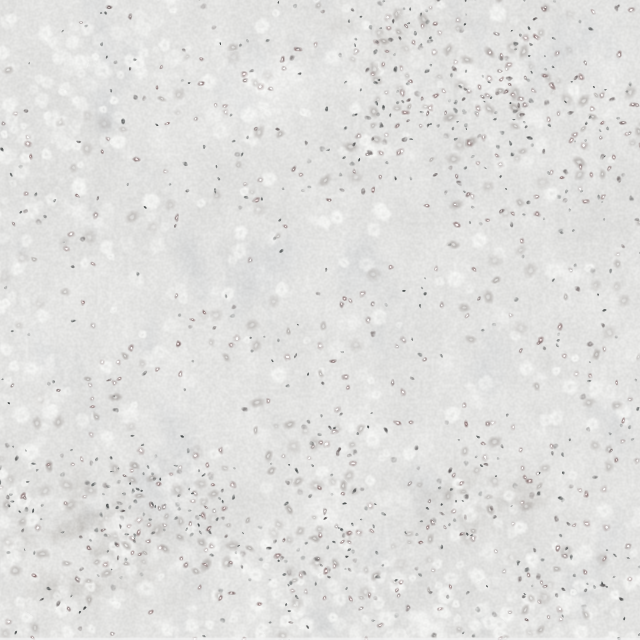
Write a Shadertoy shader that draws this texture.

```glsl
vec2 hash2(vec2 p) {
    vec3 q = fract(p.xyx * vec3(0.1031, 0.1030, 0.0973));
    q += dot(q, q.yzx + 33.33);
    return fract((q.xx + q.yz) * q.zy);
}

float corner(vec2 cell, vec2 offset) {
    float angle = 6.2832 * hash2(cell + 57.0).x;
    return dot(vec2(cos(angle), sin(angle)), offset);
}

float gradientNoise(vec2 p) {
    vec2 i = floor(p), f = fract(p);
    vec2 u = f * f * f * (f * (f * 6.0 - 15.0) + 10.0);
    vec2 e = vec2(1, 0);
    return mix(mix(corner(i, f), corner(i + e, f - e), u.x),
               mix(corner(i + e.yx, f - e.yx), corner(i + 1.0, f - 1.0), u.x), u.y);
}

float fbm(vec2 p) {
    float sum = 0.0, amp = 0.5;
    for (int i = 0; i < 5; i++) {
        sum += amp * gradientNoise(p);
        p = mat2(1.6, 1.2, -1.2, 1.6) * p + 19.7;
        amp *= 0.55;
    }
    return sum;
}

float mound(vec2 uv, vec2 center, vec2 extent) {
    vec2 d = (uv - center) / extent;
    return exp(-dot(d, d));
}

// Where dark grains gather: upper right and a band along the bottom
float darkCrowd(vec2 uv) {
    float crowd = 0.09 + 0.4 * mound(uv, vec2(0.76, 0.85), vec2(0.3, 0.19))
                + 0.36 * mound(uv, vec2(0.45, 0.18), vec2(0.48, 0.15));
    return crowd * clamp(1.0 + 2.2 * gradientNoise(uv * 7.0 + 3.0), 0.1, 2.0);
}

// Where pale rings gather: left and bottom edges, upper left
float paleCrowd(vec2 uv) {
    float crowd = 0.06 + 0.4 * exp(-uv.x * 16.0) + 0.6 * exp(-uv.y * 13.0)
                + 0.25 * mound(uv, vec2(0.25, 0.9), vec2(0.25, 0.13));
    return crowd * clamp(1.0 + 2.0 * gradientNoise(uv * 6.0 + 31.0), 0.1, 2.0);
}

// Nearest spot: distance in radii, then two random traits
vec3 nearestSpot(vec2 uv, float cells, float seed, float radius, bool pale) {
    vec3 best = vec3(9.0, 0.0, 0.0);
    vec2 home = floor(uv * cells);
    for (int y = -1; y <= 1; y++)
    for (int x = -1; x <= 1; x++) {
        vec2 cell = home + vec2(x, y);
        vec2 center = (cell + hash2(cell + seed)) / cells;
        vec2 trait = hash2(cell + seed + 71.0);
        vec2 chance = hash2(cell + seed + 139.0);
        float crowd = pale ? paleCrowd(center) : darkCrowd(center);
        if (chance.x > crowd) continue;
        float angle = 6.2832 * chance.y;
        vec2 d = mat2(cos(angle), -sin(angle), sin(angle), cos(angle)) * (uv - center);
        d.x *= pale ? 1.1 : 1.0 + 0.7 * trait.y;
        float dist = length(d) / (radius * mix(0.55, 1.3, trait.x));
        if (dist < best.x) best = vec3(dist, trait.yx);
    }
    return best;
}

void mainImage(out vec4 fragColor, in vec2 fragCoord) {
    vec2 uv = fragCoord / iResolution.xy;
    vec2 warped = uv + 0.0022 * vec2(gradientNoise(uv * 110.0), gradientNoise(uv * 110.0 + 40.0));
    float crowd = darkCrowd(uv);

    // Plaster ground with cloudy tone and faint upright streaks
    float tone = 0.888 + 0.045 * fbm(uv * 5.0) + 0.035 * fbm(uv * 22.0 + 9.0);
    tone += 0.012 * gradientNoise(uv * vec2(60.0, 12.0));
    vec3 color = tone + vec3(0.001, 0.001, -0.005);
    float cool = smoothstep(0.05, 0.4, fbm(uv * vec2(9.0, 6.0) + 15.0));
    color -= cool * vec3(0.032, 0.028, 0.021);

    // Warm stains in the crowded areas
    float stain = mound(uv, vec2(0.13, 0.15), vec2(0.12, 0.1)) + 0.8 * mound(uv, vec2(0.75, 0.22), vec2(0.12, 0.05))
                + 0.4 * mound(uv, vec2(0.62, 0.94), vec2(0.18, 0.05));
    stain *= smoothstep(-0.2, 0.45, fbm(uv * 20.0 + 5.0));
    color -= stain * vec3(0.13, 0.14, 0.15);

    // Worn white patches
    float patches = smoothstep(0.17, 0.42, fbm(uv * 13.0 + 60.0) + 0.2 * crowd);
    patches += 0.7 * mound(warped, vec2(0.42, 0.87), vec2(0.06, 0.05));
    color = mix(color, vec3(0.945, 0.945, 0.94), 0.75 * min(patches, 1.0));

    // Pale discs with a faint inner ring
    for (int i = 0; i < 2; i++) {
        vec3 disc = nearestSpot(warped, 30.0 + 11.0 * float(i), 11.0 + 50.0 * float(i), 0.011, true);
        float shape = smoothstep(1.25, 0.6, disc.x) * (1.0 - 0.5 * smoothstep(0.45, 0.1, disc.x));
        color = mix(color, vec3(0.955, 0.957, 0.95), shape * mix(0.35, 0.9, disc.y));
    }

    // Blurred brown smudges with lighter hearts
    vec3 smudge = nearestSpot(warped, 37.0, 211.0, 0.0095, false);
    float blur = smoothstep(1.3, 0.3, smudge.x) * (1.0 - 0.8 * smoothstep(0.45, 0.1, smudge.x));
    color = mix(color, vec3(0.61, 0.585, 0.57), blur * mix(0.15, 0.6, smudge.y));

    // Small dark grains, grey, brown or plum, some with a bright chip
    for (int i = 0; i < 2; i++) {
        float layer = float(i);
        vec3 grain = nearestSpot(warped, 43.0 + 14.0 * layer, 307.0 + 90.0 * layer, 0.0058 - 0.0014 * layer, false);
        vec3 tint = mix(vec3(0.27, 0.29, 0.29), vec3(0.54, 0.45, 0.45), smoothstep(0.3, 0.9, grain.z));
        float core = smoothstep(1.15, 0.35, grain.x);
        float mottled = clamp(0.8 + 0.9 * gradientNoise(uv * 190.0 + 8.0), 0.2, 1.0);
        color = mix(color, tint, core * mottled * mix(0.25, 0.95, grain.y));
        color += 0.3 * step(0.65, grain.z) * smoothstep(0.4, 0.1, grain.x);
    }

    // Fine paper grain
    color += 0.03 * gradientNoise(uv * 230.0) + 0.028 * gradientNoise(uv * 130.0 + 77.0);
    color = mix(color, vec3(0.95), 0.7 * smoothstep(0.005, 0.002, uv.y));
    fragColor = vec4(min(color, 0.97), 1.0);
}
```
